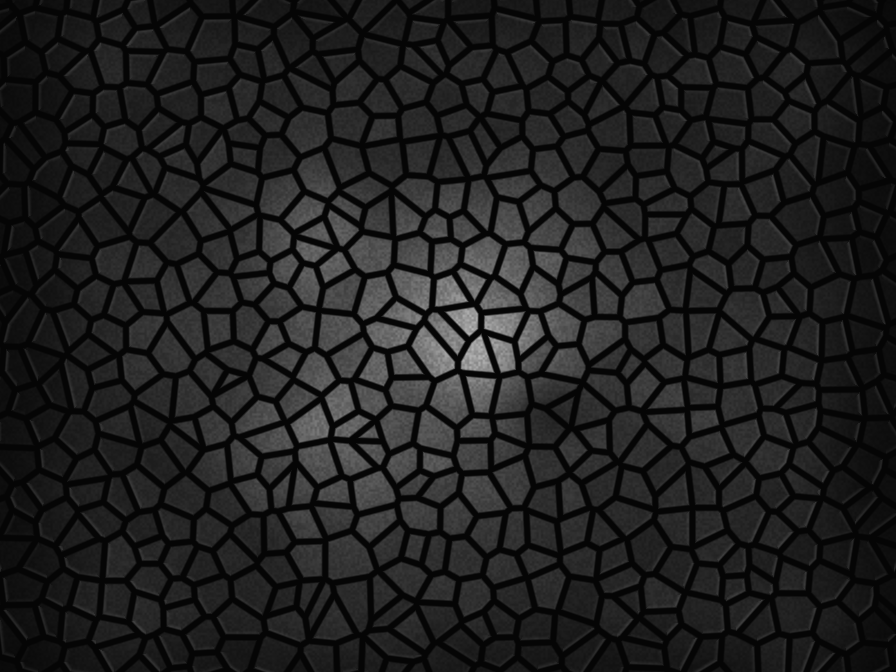
Give the GLSL for this texture, as a WebGL 2 fragment shader.

```glsl
#version 300 es
precision highp float;
// Dark cracked stone: a jittered Voronoi mosaic with black joints,
// lit by a broad central glow plus small hot spots. Layered sines mottle
// the light, bevels catch it at the rim, and fine grain roughens the faces.
uniform vec2 u_resolution;
out vec4 outColor;

const float CELLS_PER_HEIGHT = 20.5;
const float JITTER = 0.95;
const float JOINT_HALF_WIDTH = 0.075;
const float JOINT_SOFTNESS = 0.045;
const float JOINT_TONE = 0.018;
const float AMBIENT = 0.125;
const float GRAIN_SCALE = 300.0;
const float GRAIN_AMOUNT = 0.28;
const float BEVEL_AMOUNT = 0.13;
const vec2 GLOW_CENTER = vec2(0.61, 0.47);
const vec2 GLOW_RADIUS = vec2(0.31, 0.29);

float hash1(vec2 p) {
  vec3 q = fract(vec3(p.xyx) * 0.1031);
  q += dot(q, q.yzx + 33.33);
  return fract((q.x + q.y) * q.z);
}

vec2 cellPoint(vec2 cell) {
  vec2 random = vec2(hash1(cell + 17.0), hash1(cell + 71.0));
  return 0.5 + JITTER * (random - 0.5);
}

// Smoothly interpolated grain
float valueNoise(vec2 p) {
  vec2 i = floor(p), f = fract(p);
  f = f * f * (3.0 - 2.0 * f);
  float low = mix(hash1(i), hash1(i + vec2(1, 0)), f.x);
  float high = mix(hash1(i + vec2(0, 1)), hash1(i + vec2(1, 1)), f.x);
  return mix(low, high, f.y);
}

// Returns joint distance, joint direction; writes the stone's cell id
vec3 stoneEdge(vec2 p, out vec2 stoneId) {
  vec2 base = floor(p), f = fract(p);
  vec2 nearestCell = vec2(0.0), nearest = vec2(0.0);
  float best = 8.0;
  for (int y = -1; y <= 1; y++) {
    for (int x = -1; x <= 1; x++) {
      vec2 g = vec2(x, y);
      vec2 r = g + cellPoint(base + g) - f;
      float d = dot(r, r);
      if (d < best) { best = d; nearest = r; nearestCell = g; }
    }
  }
  vec3 edge = vec3(8.0, 0.0, 0.0);
  for (int y = -2; y <= 2; y++) {
    for (int x = -2; x <= 2; x++) {
      vec2 g = nearestCell + vec2(x, y);
      vec2 r = g + cellPoint(base + g) - f;
      vec2 across = r - nearest;
      if (dot(across, across) > 0.0001) {
        vec2 normal = normalize(across);
        float d = dot(0.5 * (nearest + r), normal);
        if (d < edge.x) edge = vec3(d, normal);
      }
    }
  }
  stoneId = base + nearestCell;
  return edge;
}

float spot(vec2 p, vec2 center, vec2 radius) {
  vec2 q = (p - center) / radius;
  return exp(-dot(q, q));
}

float mottle(vec2 p) {
  float s = sin(p.x * 11.0 + 2.0 * sin(p.y * 7.0));
  s += sin(p.y * 15.0 - 1.7 * sin(p.x * 9.0 + 1.0));
  s += 0.6 * sin(dot(p, vec2(23.0, 19.0)) + 1.5 * sin(p.y * 21.0));
  return s / 2.6;
}

float lighting(vec2 p) {
  float light = AMBIENT + 0.20 * spot(p, GLOW_CENTER, GLOW_RADIUS);
  light += 0.17 * spot(p, vec2(0.465, 0.645), vec2(0.075, 0.085));
  light += 0.26 * spot(p, vec2(0.705, 0.485), vec2(0.085, 0.085));
  light += 0.10 * spot(p, vec2(0.48, 0.33), vec2(0.12, 0.10));
  light += 0.09 * spot(p, vec2(0.71, 0.62), vec2(0.13, 0.10));
  light += 0.05 * spot(p, vec2(1.02, 0.48), vec2(0.18, 0.22));
  light -= 0.10 * spot(p, vec2(0.81, 0.385), vec2(0.06, 0.05));
  return light * (1.0 + 0.15 * mottle(p));
}

void main() {
  vec2 p = gl_FragCoord.xy / u_resolution.y;
  float aspect = u_resolution.x / u_resolution.y;

  // Stones and joints
  vec2 stoneId;
  vec3 edge = stoneEdge(p * CELLS_PER_HEIGHT, stoneId);
  float aa = CELLS_PER_HEIGHT / u_resolution.y;
  float face = smoothstep(JOINT_HALF_WIDTH - 0.5 * aa,
                          JOINT_HALF_WIDTH + JOINT_SOFTNESS + 0.5 * aa, edge.x);

  // Light, per-stone variation and side vignette
  float side = min(p.x, aspect - p.x);
  float vignette = mix(0.4, 1.0, smoothstep(0.0, 0.17, side));
  vignette *= mix(0.7, 1.0, smoothstep(0.0, 0.1, min(p.y, 1.0 - p.y)));
  float tone = lighting(p) * vignette * (0.86 + 0.28 * hash1(stoneId + 5.0));
  float grain = valueNoise(p * GRAIN_SCALE) - 0.5;
  tone *= 1.0 + GRAIN_AMOUNT * grain;

  // Outward-facing bevels, strongest away from the glow
  vec2 outward = p - GLOW_CENTER;
  float facing = max(dot(edge.yz, normalize(outward + 0.0001)), 0.0);
  float rim = 1.0 - smoothstep(JOINT_HALF_WIDTH, JOINT_HALF_WIDTH + 0.16, edge.x);
  tone += BEVEL_AMOUNT * rim * facing * facing * smoothstep(0.25, 0.6, length(outward));

  outColor = vec4(vec3(mix(JOINT_TONE, tone, face)), 1.0);
}
```
